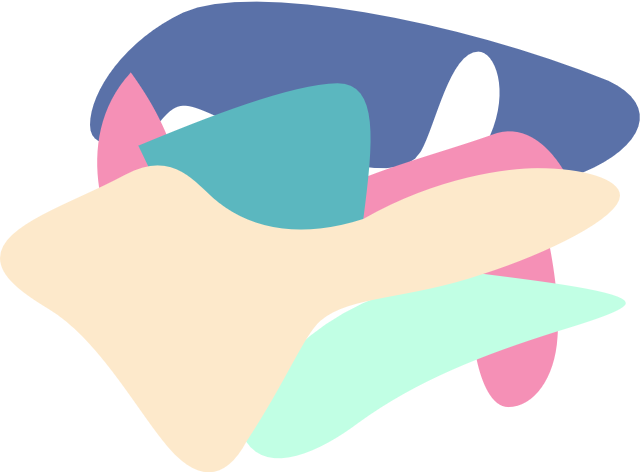
This background is drawn by a Shadertoy shader. Its source:

```glsl
// Overlapping flat blobs in blue, pink, mint, teal and cream on white.

const vec2 BOARD = vec2(768.0, 567.0);  // drawing units, y pointing down
const int STEPS = 16;                   // chords per curve

const vec3 WHITE = vec3(1.0);
const vec3 BLUE  = vec3(0.353, 0.443, 0.659);
const vec3 PINK  = vec3(0.961, 0.565, 0.714);
const vec3 MINT  = vec3(0.757, 1.0, 0.894);
const vec3 TEAL  = vec3(0.357, 0.718, 0.749);
const vec3 CREAM = vec3(0.992, 0.914, 0.796);

// Outline seen from one point: pen position, squared distance, inside sign
struct Path { vec2 pen; float dist2; float side; };

Path moveTo(vec2 start) { return Path(start, 1e9, 1.0); }

// Adds a straight edge: nearest distance and even-odd crossing
void lineTo(inout Path path, vec2 p, vec2 end) {
    vec2 e = path.pen - end, w = p - end;
    vec2 gap = w - e * clamp(dot(w, e) / max(dot(e, e), 1e-6), 0.0, 1.0);
    path.dist2 = min(path.dist2, dot(gap, gap));
    bvec3 c = bvec3(p.y >= end.y, p.y < path.pen.y, e.x * w.y > e.y * w.x);
    if (all(c) || !any(c)) path.side = -path.side;
    path.pen = end;
}

vec2 cubic(vec2 a, vec2 b, vec2 c, vec2 d, float t) {
    vec2 m = mix(b, c, t);
    return mix(mix(mix(a, b, t), m, t), mix(m, mix(c, d, t), t), t);
}

// Adds a cubic curve with two handles
void curveTo(inout Path path, vec2 p, vec2 h1, vec2 h2, vec2 end) {
    vec2 start = path.pen;
    for (int i = 1; i <= STEPS; i++)
        lineTo(path, p, cubic(start, h1, h2, end, float(i) / float(STEPS)));
}

// Paints the path interior with a soft edge one pixel wide
vec3 fill(vec3 under, vec3 paint, Path path, float pixel) {
    float d = path.side * sqrt(path.dist2);
    return mix(under, paint, clamp(0.5 - d / pixel, 0.0, 1.0));
}

Path blueArch(vec2 p) {
    Path s = moveTo(vec2(108, 150));
    curveTo(s, p, vec2(108, 110), vec2(150, 48), vec2(220, 15));
    curveTo(s, p, vec2(300, -22), vec2(550, 24), vec2(730, 97));
    curveTo(s, p, vec2(794, 127), vec2(772, 177), vec2(700, 207));
    curveTo(s, p, vec2(640, 235), vec2(575, 200), vec2(588, 163));
    curveTo(s, p, vec2(612, 108), vec2(594, 62), vec2(574, 62));
    curveTo(s, p, vec2(540, 62), vec2(523, 150), vec2(505, 182));
    curveTo(s, p, vec2(475, 235), vec2(330, 170), vec2(258, 139));
    curveTo(s, p, vec2(222, 123), vec2(213, 121), vec2(193, 145));
    curveTo(s, p, vec2(170, 168), vec2(108, 190), vec2(108, 150));
    return s;
}

Path pinkRibbon(vec2 p) {
    Path s = moveTo(vec2(157, 87));
    curveTo(s, p, vec2(172, 108), vec2(187, 131), vec2(200, 162));
    curveTo(s, p, vec2(225, 240), vec2(330, 245), vec2(443, 211));
    curveTo(s, p, vec2(490, 193), vec2(545, 178), vec2(590, 162));
    curveTo(s, p, vec2(625, 148), vec2(655, 170), vec2(676, 204));
    curveTo(s, p, vec2(700, 240), vec2(655, 270), vec2(660, 298));
    curveTo(s, p, vec2(668, 340), vec2(671, 380), vec2(669, 405));
    curveTo(s, p, vec2(666, 455), vec2(640, 489), vec2(610, 489));
    curveTo(s, p, vec2(590, 489), vec2(578, 460), vec2(572, 432));
    curveTo(s, p, vec2(560, 370), vec2(560, 340), vec2(560, 300));
    curveTo(s, p, vec2(400, 300), vec2(130, 300), vec2(119, 226));
    curveTo(s, p, vec2(112, 180), vec2(119, 128), vec2(157, 87));
    return s;
}

Path mintLeaf(vec2 p) {
    Path s = moveTo(vec2(580, 329));
    curveTo(s, p, vec2(650, 338), vec2(751, 350), vec2(751, 364));
    curveTo(s, p, vec2(751, 372), vec2(715, 384), vec2(669, 398));
    curveTo(s, p, vec2(580, 426), vec2(500, 457), vec2(430, 508));
    curveTo(s, p, vec2(385, 542), vec2(322, 572), vec2(295, 530));
    curveTo(s, p, vec2(300, 450), vec2(400, 340), vec2(580, 329));
    return s;
}

Path tealSail(vec2 p) {
    Path s = moveTo(vec2(166, 175));
    curveTo(s, p, vec2(250, 140), vec2(350, 101), vec2(405, 100));
    curveTo(s, p, vec2(455, 100), vec2(448, 170), vec2(436, 263));
    curveTo(s, p, vec2(430, 310), vec2(210, 320), vec2(178, 200));
    lineTo(s, p, vec2(166, 175));
    return s;
}

Path creamStar(vec2 p) {
    Path s = moveTo(vec2(0, 310));
    curveTo(s, p, vec2(0, 270), vec2(85, 245), vec2(150, 210));
    curveTo(s, p, vec2(210, 178), vec2(235, 222), vec2(262, 243));
    curveTo(s, p, vec2(305, 277), vec2(365, 286), vec2(436, 263));
    curveTo(s, p, vec2(525, 212), vec2(610, 202), vec2(645, 202));
    curveTo(s, p, vec2(700, 202), vec2(744, 215), vec2(744, 235));
    curveTo(s, p, vec2(744, 262), vec2(655, 305), vec2(580, 329));
    curveTo(s, p, vec2(490, 360), vec2(420, 355), vec2(385, 385));
    curveTo(s, p, vec2(365, 402), vec2(345, 455), vec2(296, 530));
    curveTo(s, p, vec2(270, 579), vec2(235, 581), vec2(195, 529));
    curveTo(s, p, vec2(160, 485), vec2(115, 405), vec2(58, 371));
    curveTo(s, p, vec2(25, 351), vec2(0, 332), vec2(0, 310));
    return s;
}

void mainImage(out vec4 fragColor, in vec2 fragCoord) {
    vec2 uv = fragCoord / iResolution.xy;
    vec2 p = vec2(uv.x, 1.0 - uv.y) * BOARD;
    float pixel = BOARD.y / iResolution.y;
    vec3 color = fill(WHITE, BLUE, blueArch(p), pixel);
    color = fill(color, PINK, pinkRibbon(p), pixel);
    color = fill(color, MINT, mintLeaf(p), pixel);
    color = fill(color, TEAL, tealSail(p), pixel);
    color = fill(color, CREAM, creamStar(p), pixel);
    fragColor = vec4(color, 1.0);
}
```
